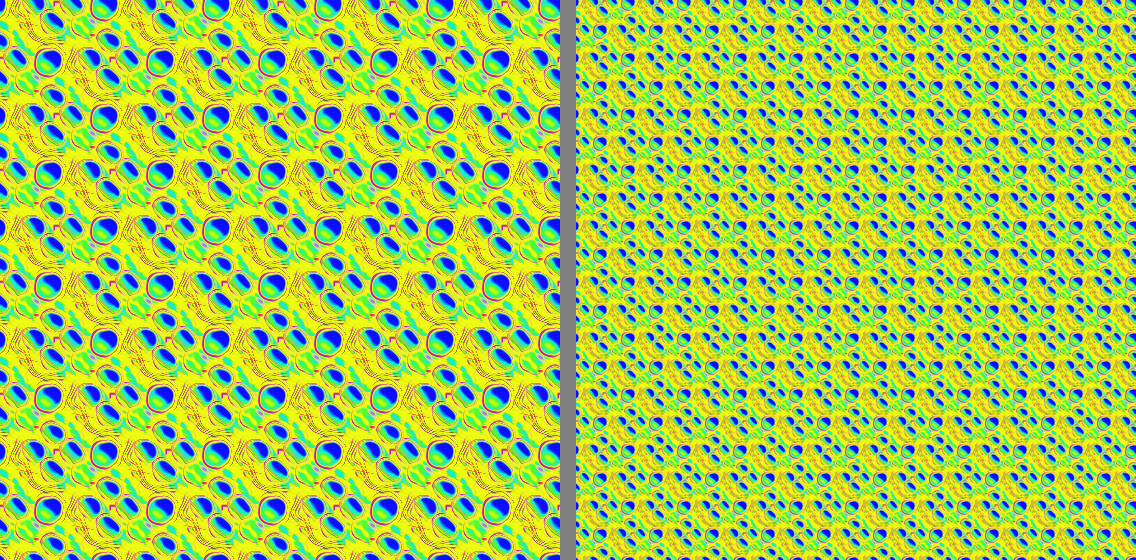
Left, the tile; right, the same tile 2 across and 2 down.
Give the GLSL for this pattern, as a WebGL 1 fragment shader.

```glsl
precision highp float;
// Acid-coloured eyes, lens clusters and flowing strands on a centred lattice.
// Five cells across and down, two motifs per cell; each part is an ellipse
// field fed to a yellow-green-cyan-blue ramp, over wrapped gradient noise.
uniform vec2 u_resolution;

// Offset to the nearest point of the centred lattice
vec2 wrapCell(vec2 p) {
  vec2 a = fract(p + 0.5) - 0.5;
  vec2 b = fract(p) - 0.5;
  return dot(a, a) < dot(b, b) ? a : b;
}

// x runs along the falling diagonal, y across it
vec2 diagonal(vec2 p) {
  return vec2(p.x - p.y, p.x + p.y) * 0.7071;
}

vec2 gradientAt(vec2 cell, vec2 period) {
  cell = mod(cell, period);
  float a = 6.2832 * fract(sin(dot(cell, vec2(27.17, 61.73)) + period.x) * 4375.5);
  return vec2(cos(a), sin(a));
}

// Gradient noise that wraps with the lattice
float noise(vec2 p, vec2 period) {
  vec2 s = vec2(p.x + p.y, p.x - p.y) * period;
  vec2 i = floor(s), f = fract(s);
  vec2 w = f * f * f * (f * (f * 6.0 - 15.0) + 10.0);
  vec2 e = vec2(1.0, 0.0);
  float lo = mix(dot(gradientAt(i, period), f),
                 dot(gradientAt(i + e.xy, period), f - e.xy), w.x);
  float hi = mix(dot(gradientAt(i + e.yx, period), f - e.yx),
                 dot(gradientAt(i + e.xx, period), f - e.xx), w.x);
  return mix(lo, hi, w.y);
}

vec3 ramp(float t) {
  vec3 c = mix(vec3(0.93, 0.99, 0.05), vec3(0.3, 0.99, 0.2), smoothstep(0.08, 0.28, t));
  c = mix(c, vec3(0.1, 0.92, 0.8), smoothstep(0.38, 0.55, t));
  c = mix(c, vec3(0.05, 0.45, 0.98), smoothstep(0.66, 0.82, t));
  return mix(c, vec3(0.06, 0.05, 0.98), smoothstep(0.8, 0.92, t));
}

// Soft line of half width w where d is zero
float line(float d, float w) {
  return 1.0 - smoothstep(w * 0.5, w * 1.5, abs(d));
}

void main() {
  vec2 p = gl_FragCoord.xy / u_resolution * 5.0 - vec2(0.44);
  vec2 warp = vec2(noise(p, vec2(4.0)), noise(p + 0.37, vec2(5.0)));
  vec2 w = p + 0.03 * warp;
  float fine = noise(w, vec2(17.0, 9.0));
  float patchy = smoothstep(-0.25, 0.2, noise(p + 0.2, vec2(9.0)));
  vec3 magenta = vec3(0.74, 0.1, 0.74);
  vec3 pale = vec3(0.9, 0.76, 0.42);

  // Ground: yellow with green and cyan flecks and pale veins
  float streak = noise(w, vec2(7.0, 4.0)) + 0.6 * fine;
  vec3 col = ramp(smoothstep(0.08, 0.5, streak) * 0.62);
  float vein = noise(w + 0.6, vec2(9.0, 5.0));
  col = mix(col, pale, 0.65 * line(vein - 0.16, 0.035));

  // Green bowl, ringed on its lower left
  vec2 q = wrapCell(w - vec2(-0.187, -0.174));
  vec2 d = diagonal(q);
  float r = length(d / vec2(0.1, 0.085));
  float tone = 0.18 + 0.3 * smoothstep(0.0, 0.07, abs(d.y + 0.01)) + 0.6 * fine;
  col = mix(col, ramp(tone), 1.0 - smoothstep(0.75, 1.05, r));
  float arc = line(r - 1.15, 0.06) * smoothstep(0.03, -0.05, d.y);
  col = mix(col, magenta, arc * (0.4 + 0.6 * patchy));
  float flecks = line(q.y + 0.075, 0.01) * line(q.x - 0.065, 0.022);
  col = mix(col, vec3(0.92, 0.15, 0.4), flecks);

  // Grey-lavender sliver
  r = length(diagonal(wrapCell(w - vec2(-0.115, -0.135))) / vec2(0.055, 0.027));
  col = mix(col, vec3(0.88, 0.86, 0.6), 1.0 - smoothstep(0.75, 1.1, r));
  col = mix(col, vec3(0.5, 0.55, 0.82), 1.0 - smoothstep(0.2, 0.7, r));

  // Strands sweeping below each cluster
  d = diagonal(wrapCell(w - vec2(0.455, -0.057)));
  r = length(d / vec2(0.31, 0.235));
  float side = smoothstep(0.02, -0.08, d.y);
  for (int i = 0; i < 4; i++) {
    float k = float(i);
    float strand = line(r - 0.78 - 0.08 * k - 0.14 * warp.y, 0.012 + 0.008 * mod(k, 2.0));
    vec3 ink = mix(vec3(0.35, 0.4, 0.08), magenta, mod(k, 2.0));
    col = mix(col, ink, strand * side * (0.2 + 0.7 * patchy));
  }

  // Thin red crossing lines
  q = wrapCell(p - vec2(0.3, -0.15));
  float cross = max(line(q.x + 0.3 * q.y, 0.003), line(q.x + 0.3 * q.y - 0.035, 0.003));
  cross = max(cross, line(q.y + 0.2 * q.x, 0.003));
  col = mix(col, vec3(0.9, 0.3, 0.1), 0.75 * cross * (1.0 - smoothstep(0.07, 0.12, length(q))));

  // Four lenses around each cluster centre, fading out at the lower left
  for (int i = 0; i < 4; i++) {
    float a = 1.5708 * float(i);
    q = wrapCell(w - vec2(-0.46, 0.026) - 0.167 * vec2(cos(a), sin(a)));
    d = diagonal(q);
    r = length(d / vec2(0.105, 0.082));
    float upper = smoothstep(-0.06, 0.02, d.y);
    col = mix(col, vec3(0.94, 0.97, 0.12), 0.7 * (1.0 - smoothstep(1.2, 1.4, r)));
    tone = 0.14 + 0.86 * smoothstep(-0.07, 0.035, d.y - 1.5 * d.x * d.x) + 0.45 * fine * (1.2 - upper);
    tone *= 1.0 - 0.3 * smoothstep(0.65, 1.0, r);
    col = mix(col, ramp(tone), 1.0 - smoothstep(0.82, 1.0, r));
    col = mix(col, vec3(0.6, 0.48, 0.72), 0.75 * line(r - 1.06, 0.035) * (0.35 + 0.65 * upper));
    col = mix(col, pale, 0.8 * line(r - 1.2, 0.05) * patchy);
    float rim = smoothstep(0.0, -0.06, q.x - 0.3 * q.y);
    col = mix(col, magenta, line(r - 1.2, 0.06) * rim * (0.3 + 0.7 * patchy));
    col = mix(col, vec3(0.78, 0.68, 0.35), line(d.y + 0.042, 0.005) * step(r, 1.1));
    col = mix(col, vec3(0.35, 0.75, 0.1), line(d.y + 0.056, 0.004) * step(r, 1.1));
  }

  // Broken magenta mark at the cluster centre
  q = wrapCell(p - vec2(-0.435, 0.045));
  float mark = max(line(q.y, 0.009) * line(q.x, 0.026), line(q.x + 0.02, 0.008) * line(q.y + 0.02, 0.022));
  col = mix(col, magenta, mark);

  // Large eye: blue upper right, cyan lower left, bright diagonal bar
  q = wrapCell(w);
  r = length(q / vec2(0.108, 0.122));
  col = mix(col, vec3(0.95, 0.98, 0.08), 1.0 - smoothstep(1.22, 1.36, r));
  d = diagonal(q + vec2(0.025, 0.035));
  float bar = length(vec2(max(abs(d.x) - 0.035, 0.0), d.y));
  tone = 0.16 + 0.5 * smoothstep(0.01, 0.06, bar) + 0.4 * smoothstep(0.025, 0.1, d.y);
  tone *= 1.0 - 0.25 * smoothstep(0.7, 1.0, r);
  col = mix(col, ramp(tone), 1.0 - smoothstep(0.9, 1.02, r));
  float left = smoothstep(0.03, -0.08, q.x + 0.3 * q.y);
  col = mix(col, magenta, line(r - 1.12, 0.03 + 0.055 * left) * (0.6 + 0.4 * left));
  col = mix(col, vec3(0.4, 0.38, 0.12), 0.8 * line(r - 1.4, 0.025) * smoothstep(-0.03, 0.06, q.x + q.y));

  gl_FragColor = vec4(clamp(col, 0.0, 1.0), 1.0);
}
```
